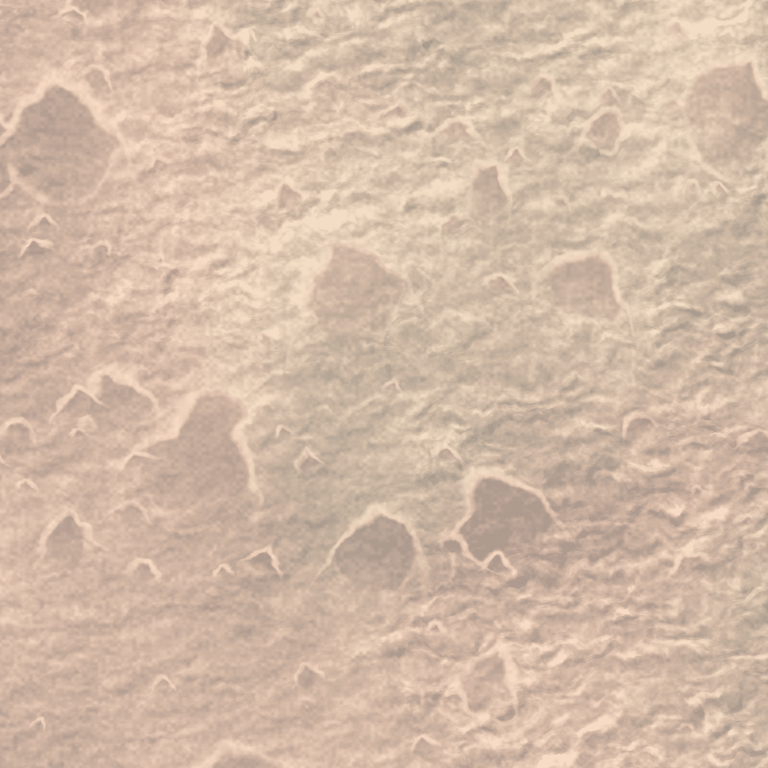
This texture is drawn by a WebGL 1 fragment shader. Its source:

```glsl
precision highp float;
// Weathered pale sandstone with hollows under thin, raised, arched lips.
// Streaked noise is lit from above for the rough ground; hashed grids scatter
// large and small hollows, each an egg shape below a tapering bright arch.
uniform vec2 u_resolution;

const vec3 SHADOW = vec3(0.69, 0.62, 0.57);
const vec3 STONE = vec3(0.82, 0.72, 0.645);
const vec3 LIGHT = vec3(0.95, 0.85, 0.76);
const vec3 OLIVE_SHIFT = vec3(-0.012, 0.004, -0.002);
const vec3 PINK_SHIFT = vec3(0.010, -0.004, -0.003);

const vec2 STREAK_SCALE = vec2(30.0, 54.0);
const float STREAK_ANGLE = 0.13;
const vec2 LIGHT_STEP = vec2(-0.15, 0.45);
const float RELIEF = 1.15;
const float FLAKE = 0.22;
const float GRAIN_SCALE = 200.0;
const float GRAIN = 0.3;
const float MOTTLE = 1.2;
const float TONE = 0.47;
const float RIM_WIDTH = 0.0032;

float hash(vec2 p) {
  return fract(sin(dot(p, vec2(127.1, 311.7))) * 43758.5453);
}

float noise(vec2 p) {
  vec2 i = floor(p), f = fract(p);
  f = f * f * (3.0 - 2.0 * f);
  return mix(mix(hash(i), hash(i + vec2(1.0, 0.0)), f.x),
             mix(hash(i + vec2(0.0, 1.0)), hash(i + vec2(1.0)), f.x), f.y);
}

mat2 rotation(float a) {
  float c = cos(a), s = sin(a);
  return mat2(c, -s, s, c);
}

float fbm(vec2 p) {
  float sum = 0.0, gain = 0.5;
  for (int i = 0; i < 5; i++) {
    sum += gain * noise(p);
    p = rotation(0.5) * p * 2.03 + 17.3;
    gain *= 0.5;
  }
  return sum / 0.97;
}

// Ground height: rough noise with crisp raised flakes.
float height(vec2 s) {
  return fbm(s) + FLAKE * smoothstep(0.54, 0.66, fbm(s * 0.6 + 9.0));
}

float line(float d, float width) {
  return 1.0 - smoothstep(width * 0.3, width * 1.8, abs(d));
}

// Adds one grid of hollows; layers hold x: hollow, y: rim, z: glow above it.
void addHollows(vec2 p, float cells, float chance, vec2 sizes, float flatness, inout vec3 layers) {
  vec2 home = floor(p * cells);
  for (int j = -1; j <= 1; j++) {
    for (int i = -1; i <= 1; i++) {
      vec2 id = home + vec2(float(i), float(j));
      vec2 key = id + cells * 3.7;
      // Hollows thin out toward the rough right side.
      float local = chance * mix(1.25, 0.6, clamp(id.x / cells, 0.0, 1.0));
      if (hash(key) > local) continue;
      vec2 jitter = vec2(hash(key + 11.3), hash(key + 23.9));
      vec2 centre = (id + mix(vec2(0.15), vec2(0.85), jitter)) / cells;
      float pick = hash(key + 37.1);
      float size = mix(sizes.x, sizes.y, pick * sqrt(pick));
      vec2 q = rotation((hash(key + 41.7) - 0.5) * 0.8) * (p - centre) / size;
      q *= vec2(mix(0.85, 1.3, hash(key + 53.3)), flatness);
      q += 0.36 * (vec2(noise(q * 1.7 + key), noise(q * 1.7 - key)) - 0.5);

      // Arch distance, divided by its slope for an even line width.
      float x = abs(q.x) + 0.001;
      float slope = 1.65 * pow(x, 0.5);
      float arch = (q.y - 1.0 + 1.1 * pow(x, 1.5)) / sqrt(1.0 + slope * slope);
      float egg = length(q * vec2(1.05, 0.92)) - 1.0;
      float span = 1.0 - smoothstep(0.7, 1.6, x);
      float width = (RIM_WIDTH + 0.035 * size) * mix(0.45, 1.1, span);

      float inside = 1.0 - smoothstep(-0.003, 0.003, max(egg, arch) * size);
      float hollow = inside * mix(0.3, 1.0, smoothstep(-1.1, 0.5, q.y));
      float lower = line(egg * size, width * 0.65) * (1.0 - smoothstep(-0.5, 0.1, q.y));
      lower *= smoothstep(0.35, 0.65, noise(q * 1.3 + key * 1.9)) * step(flatness, 1.2);
      float rim = max(line(arch * size, width) * sqrt(span), lower * 0.8);
      float glow = smoothstep(-0.05, 0.05, arch) * exp(-max(arch, 0.0) * 3.5) * span;

      layers.x = max(layers.x, hollow);
      layers.y = max(layers.y * (1.0 - inside), rim);
      layers.z = max(layers.z, glow * (1.0 - inside));
    }
  }
}

void main() {
  vec2 p = gl_FragCoord.xy / u_resolution.y;

  // Ragged outlines come from a small warp of the plane.
  vec2 warp = vec2(fbm(p * 26.0), fbm(p * 26.0 + 51.0)) - 0.5;
  vec3 layers = vec3(0.0);
  addHollows(p + warp * 0.026, 5.5, 0.55, vec2(0.024, 0.085), 1.0, layers);
  addHollows(p + warp * 0.02, 13.0, 0.34, vec2(0.007, 0.025), 1.5, layers);

  // Rough ground, calmer on the left and inside hollows.
  vec2 s = rotation(STREAK_ANGLE) * (p + warp * 0.03) * STREAK_SCALE;
  float relief = height(s) - height(s + LIGHT_STEP);
  float rough = smoothstep(0.3, 0.7, fbm(p * 2.6 + 8.0) + (p.x - 0.5) * 0.35);
  relief *= mix(0.65, 1.3, rough) * (1.0 - 0.7 * layers.x);
  float grain = noise(p * GRAIN_SCALE) - 0.5;
  float mottle = fbm(p * 3.2 + 31.0) - 0.5;

  float tone = TONE + MOTTLE * mottle + RELIEF * relief + GRAIN * grain;
  tone += 0.16 * layers.z - 0.32 * layers.x;
  float wear = mix(0.6, 1.0, smoothstep(0.25, 0.6, noise(p * 26.0)));
  tone = mix(tone, 1.0 + 0.2 * grain, layers.y * wear * 0.9);
  tone = clamp(tone, -0.06, 1.05);

  vec3 color = mix(SHADOW, STONE, min(tone * 2.0, 1.0));
  color = mix(color, LIGHT, max(tone * 2.0 - 1.0, 0.0));
  float tint = smoothstep(0.3, 0.7, fbm(p * 2.3 + 4.0) + (p.x - 0.5) * 0.25);
  color += mix(PINK_SHIFT, OLIVE_SHIFT, max(tint - layers.x * 0.6, 0.0));
  gl_FragColor = vec4(color, 1.0);
}
```
